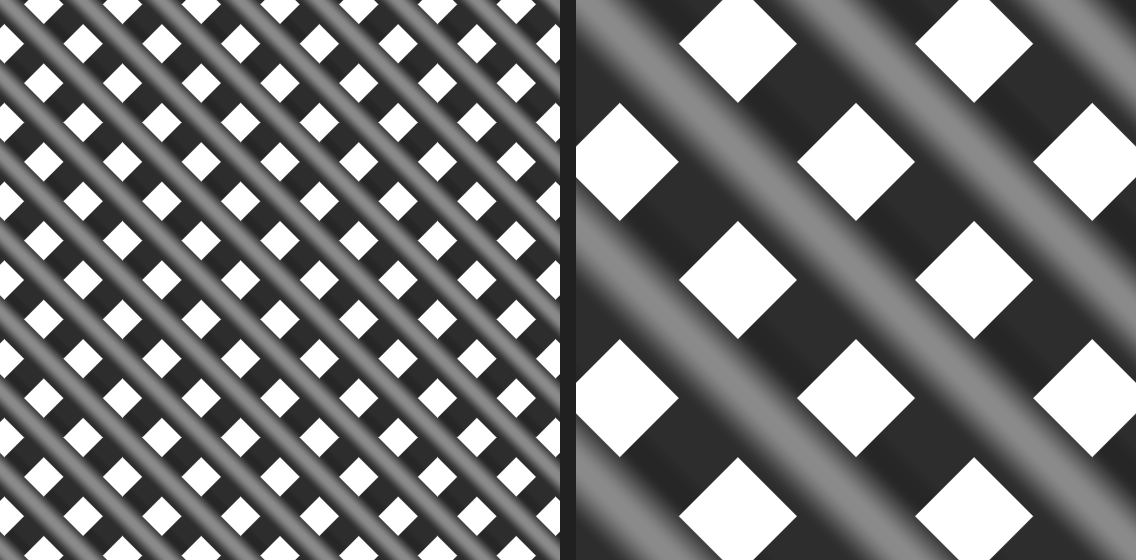
Left, the full canvas; right, a detail of the centre.
Write a WebGL 2 fragment shader that draws this pattern.

```glsl
#version 300 es
precision highp float;
// Diagonal lattice of softly lit grey slats with white square openings.

uniform vec2 u_resolution;
out vec4 fragColor;

const float PERIOD = 0.140625;       // horizontal repeat, in canvas widths
const float SLAT_HALF = 0.25;        // half width of a slat, in repeats
const float GLOW_OFFSET = 0.045;     // highlight shift towards the upper right
const float GLOW_INNER = 0.022;      // where the highlight starts to fade
const float GLOW_OUTER = 0.266;      // where the highlight is gone
const float SHADOW_CENTER = 0.36;    // shadow cast on the slats below
const float SHADOW_WIDTH = 0.12;
const float SHADOW_DEPTH = 0.03;
const vec3 OPENING_COLOR = vec3(1.0);
const vec3 SLAT_DARK = vec3(0.178);
const vec3 SLAT_LIGHT = vec3(0.54);

// Signed offset from the nearest slat axis, in repeats.
vec2 slatOffset(vec2 p) {
    vec2 diagonal = vec2(p.x + p.y, p.x - p.y) / PERIOD;
    return fract(diagonal + 0.5) - 0.5;
}

// Rounded highlight running along the upper slats.
float highlight(float across) {
    return 1.0 - smoothstep(GLOW_INNER, GLOW_OUTER, abs(across - GLOW_OFFSET));
}

// Soft shadow where the lower slats emerge beside the upper ones.
float shadow(float across) {
    float t = (across - SHADOW_CENTER) / SHADOW_WIDTH;
    return SHADOW_DEPTH * max(0.0, 1.0 - t * t);
}

void main() {
    vec2 p = gl_FragCoord.xy / u_resolution - 0.5;
    vec2 offset = slatOffset(p);

    // Slat shading
    vec3 color = mix(SLAT_DARK, SLAT_LIGHT, highlight(offset.x));
    color -= shadow(offset.x);

    // Openings lie outside both slat directions
    float edge = min(abs(offset.x), abs(offset.y)) - SLAT_HALF;
    float softness = 1.0 / (PERIOD * min(u_resolution.x, u_resolution.y));
    color = mix(color, OPENING_COLOR, smoothstep(-softness, softness, edge));

    fragColor = vec4(color, 1.0);
}
```
